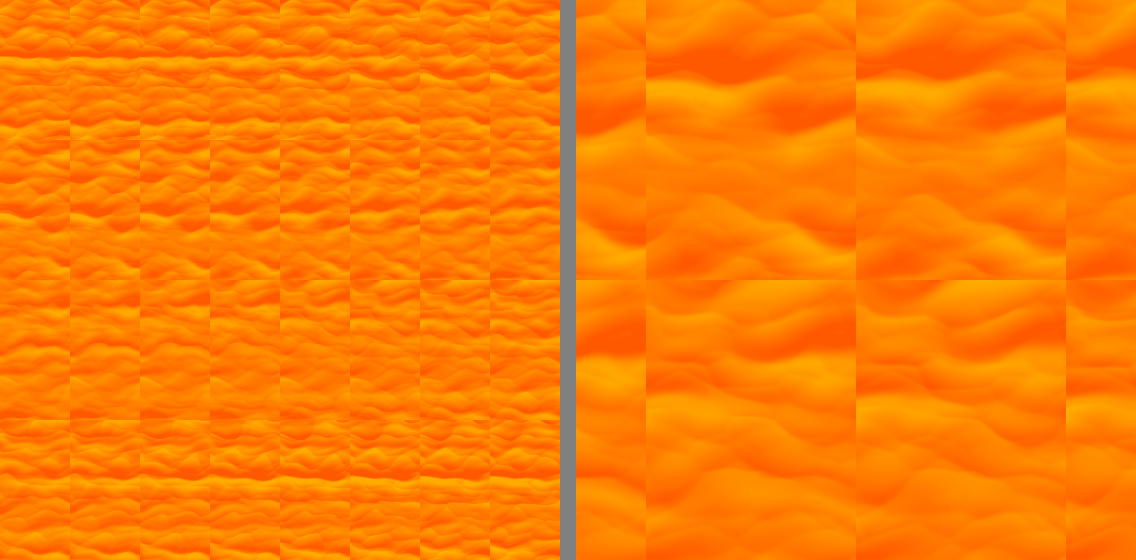
Left, the full canvas; right, a detail of the centre.
Give the GLSL for this texture, as a WebGL 1 fragment shader.

```glsl
precision highp float;
// Sheet of 8 by 4 molten lava frames, each a slightly later moment of one slow churning loop.

uniform vec2 u_resolution;

#define FRAMES vec2(8.0, 4.0)
#define SWELL_CELLS vec2(1.7, 8.5)
#define CRUST_CELLS vec2(2.8, 10.0)
#define RIPPLE_CELLS vec2(4.3, 15.0)
#define CONTRAST 0.47
#define CALM_HEIGHT 0.24
#define MID_GREEN 0.493
#define GREEN_RANGE vec2(0.35, 0.67)
#define TAU 6.2831853

vec2 hash2(vec2 p) {
  vec2 q = vec2(dot(p, vec2(127.1, 311.7)), dot(p, vec2(269.5, 183.3)));
  return fract(sin(q) * 43758.545);
}

// Vertical slope of soft cellular noise; higher sharpness gives crisper creases.
float cellSlope(vec2 p, float sharpness, float phase) {
  vec2 cell = floor(p);
  vec2 local = fract(p);
  float slope = 0.0;
  float total = 0.0;
  for (int y = -1; y <= 1; y++) {
    for (int x = -1; x <= 1; x++) {
      vec2 offset = vec2(float(x), float(y));
      vec2 center = 0.5 + 0.38 * sin(phase + TAU * hash2(cell + offset));
      vec2 d = local - offset - center;
      float weight = exp(-sharpness * dot(d, d));
      slope += weight * d.y;
      total += weight;
    }
  }
  return slope / total;
}

// Layered sines that bend the horizontal bands.
vec2 bend(vec2 p, float phase) {
  float rise = 0.016 * sin(p.x * 5.0 + p.y * 9.0 + phase)
             + 0.008 * sin(p.x * 13.0 - p.y * 17.0 - phase);
  float drift = 0.05 * sin(p.y * 14.0 + phase);
  return p + vec2(drift, rise);
}

void main() {
  // Frame number runs left to right, then top to bottom.
  vec2 sheet = gl_FragCoord.xy / u_resolution * FRAMES;
  vec2 tile = floor(sheet);
  vec2 p = fract(sheet);
  float frame = tile.x + FRAMES.x * (FRAMES.y - 1.0 - tile.y);
  float phase = TAU * frame / (FRAMES.x * FRAMES.y);

  // Creases are crisp at the ends of the loop and melt in the middle.
  float crispness = 0.5 + 0.5 * cos(phase);
  vec2 q = bend(p, phase);
  float swell = cellSlope(q * SWELL_CELLS + 3.0, mix(5.0, 8.0, crispness), phase);
  float crust = cellSlope(q * CRUST_CELLS + 17.0, mix(12.0, 28.0, crispness), phase);
  float ripple = cellSlope(q * RIPPLE_CELLS + 41.0, 16.0, phase);
  float light = 0.65 * swell + mix(0.24, 0.34, crispness) * crust + 0.13 * ripple;

  // A flatter band crosses the lower part of every frame.
  float fromCalm = (p.y - CALM_HEIGHT) / 0.13;
  float calm = 1.0 - 0.35 * exp(-fromCalm * fromCalm);

  float green = MID_GREEN + CONTRAST * calm * light;
  gl_FragColor = vec4(1.0, clamp(green, GREEN_RANGE.x, GREEN_RANGE.y), 0.0, 1.0);
}
```
